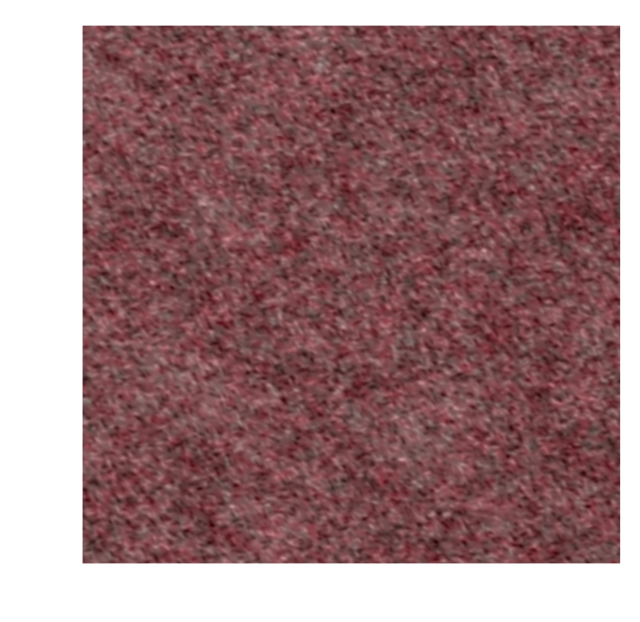
Reproduce this texture procedurally as a Shadertoy shader.

```glsl
// Square swatch of dusty maroon felt with fine matted grain, on a white ground.

const vec3 GROUND = vec3(1.0);
const vec3 FELT = vec3(0.472, 0.285, 0.295);
const vec3 ROSE_SHIFT = vec3(0.018, -0.012, -0.006);  // redder or greyer wool

// Swatch corners, as fractions of the canvas
const vec2 SWATCH_LOW = vec2(0.129, 0.0942);
const vec2 SWATCH_HIGH = vec2(0.969, 0.9588);

// Whole numbers of cells across the canvas, so every layer wraps
const vec2 GRAIN_CELLS = vec2(160.0, 156.0);
const vec2 TINT_CELLS = vec2(96.0, 93.0);
const vec2 CLUMP_CELLS = vec2(34.0, 33.0);
const vec2 CLOUD_CELLS = vec2(10.0, 10.0);

// Brightness spread of each layer
const float GRAIN_CONTRAST = 0.060;
const float CLUMP_CONTRAST = 0.016;
const float CLOUD_CONTRAST = 0.012;

// Fleck direction and its random spread, in radians
const float FLECK_ANGLE = -0.4;
const float FLECK_SPREAD = 1.6;

// Fleck half sizes (along, across), in cells
const vec2 FIBRE_SIZE = vec2(0.62, 0.36);
const vec2 BLOB_SIZE = vec2(0.62, 0.45);

const float PI = 3.14159;

uint scramble(uint n) {
    n = n * 747796405u + 2891336453u;
    n = ((n >> ((n >> 28u) + 4u)) ^ n) * 277803737u;
    return (n >> 22u) ^ n;
}

// Four random values from 0 to 1 for one cell
vec4 cellRandom(vec2 cell, uint seed) {
    uint a = scramble(uint(cell.x) + scramble(uint(cell.y) + scramble(seed)));
    uint b = scramble(a);
    return vec4(a & 65535u, a >> 16u, b & 65535u, b >> 16u) / 65535.0;
}

// Cellular noise: one soft, turned, light or dark fleck per cell.
// Mean is 0 and spread is about 1.
float flecks(vec2 uv, vec2 cells, vec2 size, uint seed) {
    vec2 p = uv * cells;
    vec2 home = floor(p);
    float sum = 0.0;
    for (int y = -2; y <= 2; y++) {
        for (int x = -2; x <= 2; x++) {
            vec2 cell = home + vec2(x, y);
            vec4 rnd = cellRandom(mod(cell, cells), seed);
            float angle = FLECK_ANGLE + FLECK_SPREAD * (rnd.z - 0.5);
            vec2 dir = vec2(cos(angle), sin(angle));
            vec2 offset = p - cell - rnd.xy;
            vec2 q = vec2(dot(offset, dir), dot(offset, vec2(-dir.y, dir.x))) / size;
            sum += (2.0 * rnd.w - 1.0) * exp(-0.5 * dot(q, q));
        }
    }
    return sum / sqrt(PI * size.x * size.y / 3.0);
}

vec3 feltColor(vec2 uv) {
    float light = GRAIN_CONTRAST * flecks(uv, GRAIN_CELLS, FIBRE_SIZE, 1u)
                + CLUMP_CONTRAST * flecks(uv, CLUMP_CELLS, BLOB_SIZE, 2u)
                + CLOUD_CONTRAST * flecks(uv, CLOUD_CELLS, BLOB_SIZE, 3u);
    float tint = flecks(uv, TINT_CELLS, BLOB_SIZE, 4u);
    return FELT + light + ROSE_SHIFT * tint;
}

// Coverage of the swatch, smoothed over one pixel
float swatchMask(vec2 uv) {
    vec2 inside = min(uv - SWATCH_LOW, SWATCH_HIGH - uv) * iResolution.xy;
    vec2 cover = clamp(inside + 0.5, 0.0, 1.0);
    return cover.x * cover.y;
}

void mainImage(out vec4 fragColor, in vec2 fragCoord) {
    vec2 uv = fragCoord / iResolution.xy;
    vec3 color = mix(GROUND, feltColor(uv), swatchMask(uv));
    fragColor = vec4(clamp(color, 0.0, 1.0), 1.0);
}
```
